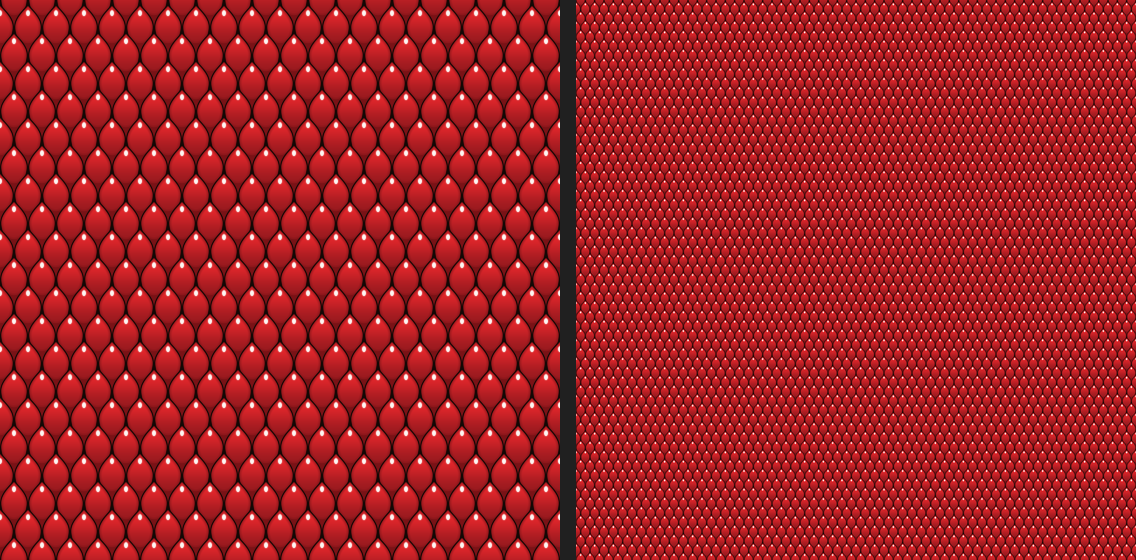
Left: one tile. Right: repeated 3 by 3.
Give the GLSL for this pattern, as a three.js fragment shader.

```glsl
varying vec2 vUv;

// Layout: whole numbers, with an even row count so the stagger wraps
const float COLUMNS = 20.0;
const float ROWS = 20.0;

// Scale shape, in cell units measured down from the tip
const float TIP_OFFSET = 0.79;
const float HALF_WIDTH = 0.455;
const float SHOULDER = 0.75;
const float TAIL_LENGTH = 1.0;
const float DOME_LENGTH = 0.60;
const float DOME_INSET = 0.015;
const float LINE_WIDTH = 0.04;
const float SOFTNESS = 0.022;
const float RIM_WIDTH = 0.11;
const float RIM_STRENGTH = 0.45;

// Highlight
const float GLINT_DEPTH = 0.26;
const vec2 GLINT_RADIUS = vec2(0.068, 0.100);
const float GLINT_HALO = 0.05;

const vec3 LINE_COLOR = vec3(0.07, 0.03, 0.02);
const vec3 BODY_COLOR = vec3(0.48, 0.07, 0.085);
const vec3 DOME_TOP = vec3(0.92, 0.155, 0.175);
const vec3 DOME_BOTTOM = vec3(0.60, 0.10, 0.12);
const vec3 HALO_COLOR = vec3(0.92, 0.51, 0.50);
const vec3 GLINT_COLOR = vec3(0.99, 0.96, 0.95);

const float HALF_PI = 1.5707963;

float coverage(float d) {
  return 1.0 - smoothstep(-SOFTNESS, SOFTNESS, d);
}

// Approximate signed distance to an ellipse
float ellipseDistance(vec2 p, vec2 radius) {
  vec2 q = p / radius;
  float k = length(q);
  return k * (k - 1.0) / max(length(q / radius), 0.0001);
}

// Pointed body: cosine flanks above and below the shoulder
float bodyDistance(vec2 p) {
  float span = p.y < SHOULDER ? SHOULDER : TAIL_LENGTH;
  float phase = HALF_PI * (p.y - SHOULDER) / span;
  float slope = HALF_WIDTH * HALF_PI / span * sin(phase);
  return (abs(p.x) - HALF_WIDTH * cos(phase)) * inversesqrt(1.0 + slope * slope);
}

// Glossy drop: body flanks on top, rounded bottom
float domeDistance(vec2 p) {
  float d = bodyDistance(p);
  if (p.y > SHOULDER) {
    d = ellipseDistance(p - vec2(0.0, SHOULDER), vec2(HALF_WIDTH, DOME_LENGTH));
  }
  return d + DOME_INSET;
}

vec3 paintScale(vec3 color, vec2 p) {
  float body = bodyDistance(p);
  color = mix(color, LINE_COLOR, coverage(body - LINE_WIDTH));
  color = mix(color, BODY_COLOR, coverage(body));

  // Vertical shading with a darker rim
  float dome = domeDistance(p);
  vec3 gloss = mix(DOME_TOP, DOME_BOTTOM, smoothstep(0.0, 1.4, p.y));
  float rim = RIM_STRENGTH * smoothstep(-RIM_WIDTH, 0.0, dome);
  color = mix(color, mix(gloss, BODY_COLOR, rim), coverage(dome));

  // Glint and its halo
  float glint = ellipseDistance(p - vec2(0.0, GLINT_DEPTH), GLINT_RADIUS);
  float halo = 1.0 - smoothstep(0.0, GLINT_HALO, glint);
  color = mix(color, HALO_COLOR, 0.6 * halo * coverage(dome));
  return mix(color, GLINT_COLOR, coverage(glint));
}

void main() {
  vec2 cell = vUv * vec2(COLUMNS, ROWS);
  float nearestRow = ceil(cell.y - TIP_OFFSET);
  vec3 color = LINE_COLOR;

  // Upper rows first, so each lower row overlaps them
  for (int i = 1; i >= -1; i--) {
    float row = nearestRow + float(i);
    float stagger = 0.5 * mod(row, 2.0);
    float across = fract(cell.x + stagger) - 0.5;
    float depth = row + TIP_OFFSET - cell.y;
    color = paintScale(color, vec2(across, depth));
  }

  gl_FragColor = vec4(color, 1.0);
}
```
